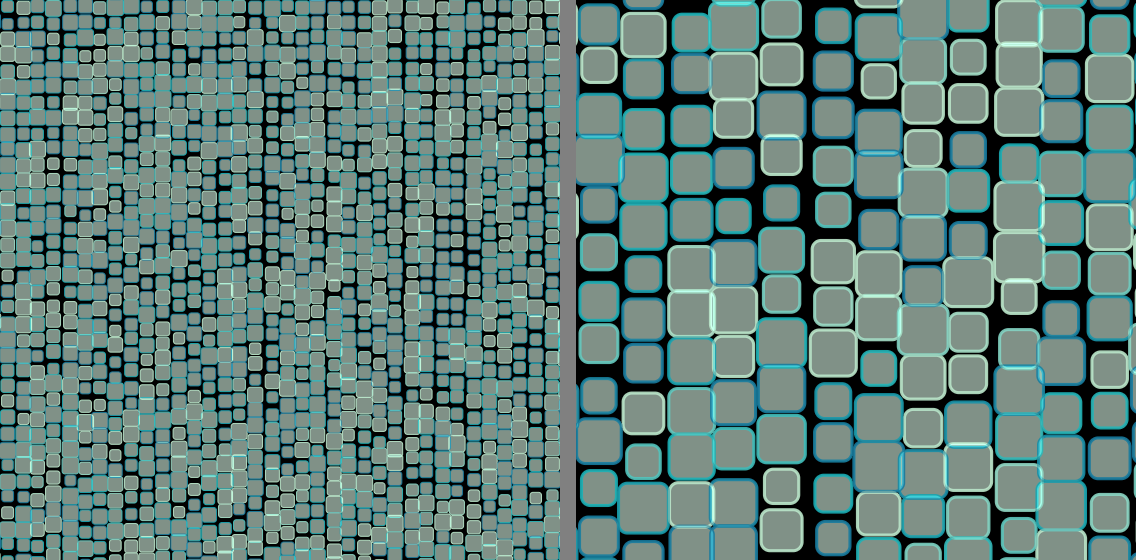
Left, the full canvas; right, a detail of the centre.
Reproduce this pattern procedurally as a WebGL 2 fragment shader.

```glsl
#version 300 es
precision highp float;
// Columns of jittered, translucent rounded squares with blue, cyan and mint rims on black.
uniform vec2 u_resolution;
out vec4 outColor;

float hash(vec2 p) {
  vec3 q = fract(vec3(p.xyx) * vec3(0.1031, 0.1030, 0.0973));
  q += dot(q, q.yzx + 33.33);
  return fract((q.x + q.y) * q.z);
}

float roundedSquare(vec2 p, float halfSide, float radius) {
  vec2 q = abs(p) - halfSide + radius;
  return length(max(q, 0.0)) + min(max(q.x, q.y), 0.0) - radius;
}

vec3 rimColor(float t) {
  vec3 blue = vec3(0.09, 0.48, 0.62);
  vec3 cyan = vec3(0.10, 0.69, 0.71);
  vec3 mint = vec3(0.73, 0.90, 0.79);
  return mix(mix(blue, cyan, smoothstep(0.12, 0.5, t)), mint, smoothstep(0.5, 0.8, t));
}

void main() {
  // 36 cells each way, rows counted from the top edge
  vec2 p = gl_FragCoord.xy / u_resolution * 36.0;
  p.y = 36.0 - p.y;
  float pixel = 36.0 / min(u_resolution.x, u_resolution.y);

  float cover = 0.0, rimSum = 0.0, rimMax = 0.0;
  vec3 rimInk = vec3(0.0);

  for (int i = -1; i <= 1; i++) {
    // each column has its own sideways shift and row pitch
    float column = floor(p.x) + float(i);
    float centerX = column + 0.45 + 0.16 * (hash(vec2(column, 91.0)) - 0.5);
    float pitch = 1.0 + 0.05 * (hash(vec2(column, 57.0)) - 0.5);
    float baseRow = floor(p.y / pitch);

    for (int j = -1; j <= 1; j++) {
      vec2 cell = vec2(column, baseRow + float(j));
      float centerY = (cell.y + 0.45 + 0.18 * (hash(cell + 13.7) - 0.5)) * pitch;
      float halfSide = mix(0.355, 0.535, hash(cell + 41.3));
      float d = roundedSquare(p - vec2(centerX, centerY), halfSide, 0.19);

      cover += clamp(0.5 - d / pixel, 0.0, 1.0);
      float rim = clamp((0.033 - abs(d)) / pixel + 0.5, 0.0, 1.0);
      rimInk += rim * rimColor(hash(cell + 73.9));
      rimSum += rim;
      rimMax = max(rimMax, rim);
    }
  }

  // grey-green fill, rims blended over it, overlaps lit
  vec3 color = vec3(0.50, 0.57, 0.53) * min(cover, 1.0);
  color = mix(color, rimInk / max(rimSum, 0.001), 0.9 * rimMax);
  color += vec3(0.10, 0.20, 0.18) * clamp(cover - 1.0, 0.0, 1.0);
  outColor = vec4(min(color, 1.0), 1.0);
}
```
